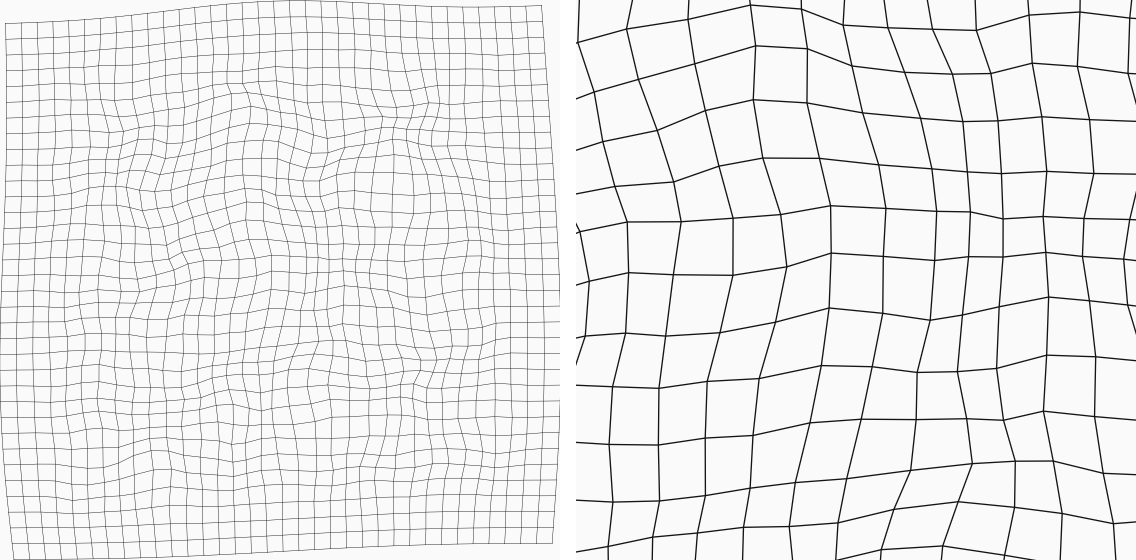
Left: the whole. Right: its middle third, enlarged.
A Shadertoy shader for this pattern:

```glsl
const float PI = 3.14159265;
const float CELLS = 34.0;

vec2 hashGradient(vec2 lattice) {
    vec3 h = fract(lattice.xyx * vec3(0.1031, 0.1030, 0.0973));
    h += dot(h, h.yzx + 33.33);
    float angle = 2.0 * PI * fract((h.x + h.y) * h.z);
    return vec2(cos(angle), sin(angle));
}

float gradientNoise(vec2 p) {
    vec2 i = floor(p), f = p - i;
    vec2 s = f * f * f * (f * (f * 6.0 - 15.0) + 10.0);
    float a = dot(hashGradient(i), f);
    float b = dot(hashGradient(i + vec2(1, 0)), f - vec2(1, 0));
    float c = dot(hashGradient(i + vec2(0, 1)), f - vec2(0, 1));
    float d = dot(hashGradient(i + vec2(1, 1)), f - vec2(1, 1));
    return mix(mix(a, b, s.x), mix(c, d, s.x), s.y);
}

vec2 noisePair(vec2 p) {
    return vec2(gradientNoise(p + 17.3), gradientNoise(p + vec2(61.7, 43.1)));
}

// Maps the unit sheet to the canvas: bowed borders, crumpled interior
vec2 warpSheet(vec2 g) {
    vec2 bow = sin(PI * g), wave = sin(2.0 * PI * g);
    float left = mix(0.025, 0.010, g.y) - 0.015 * bow.y - 0.008 * wave.y;
    float right = mix(0.986, 0.967, g.y) + 0.022 * bow.y + 0.003 * wave.y;
    float bottom = 0.001 + 0.029 * g.x - 0.004 * wave.x;
    float top = mix(0.958, 0.990, g.x) + 0.018 * bow.x - 0.006 * sin(3.0 * PI * g.x);
    vec2 inset = min(g, 1.0 - g);
    float crumple = smoothstep(0.02, 0.2, min(inset.x, inset.y));
    vec2 shift = 0.030 * noisePair(g * 6.3) + 0.013 * noisePair(g * 13.7 + 9.0);
    return vec2(mix(left, right, g.x), mix(bottom, top, g.y)) + crumple * shift;
}

float segmentDistance(vec2 p, vec2 a, vec2 b) {
    vec2 ab = b - a, ap = p - a;
    return length(ap - ab * clamp(dot(ap, ab) / dot(ab, ab), 0.0, 1.0));
}

// Share of a pixel covered by a hairline at the given distance
float lineCoverage(float dist, float pixel) {
    float halfWidth = 0.0004;
    float span = min(dist + halfWidth, 0.5 * pixel) - max(dist - halfWidth, -0.5 * pixel);
    return clamp(span / pixel, 0.0, 1.0);
}

void mainImage(out vec4 fragColor, in vec2 fragCoord) {
    float pixel = 1.0 / min(iResolution.x, iResolution.y);
    vec2 p = (fragCoord - 0.5 * iResolution.xy) * pixel + 0.5;

    // Invert the warp to find the cell under this point
    vec2 g = p;
    for (int k = 0; k < 4; k++) g += p - warpSheet(g);
    vec2 cell = floor(g * CELLS);

    // Straight segments between neighbouring grid vertices
    float rowDist = 1.0, columnDist = 1.0;
    for (int j = -1; j <= 1; j++) {
        for (int i = -1; i <= 1; i++) {
            vec2 id = cell + vec2(i, j);
            if (min(id.x, id.y) < 0.0 || max(id.x, id.y) > CELLS) continue;
            vec2 corner = warpSheet(id / CELLS);
            if (id.x < CELLS)
                rowDist = min(rowDist, segmentDistance(p, corner, warpSheet((id + vec2(1, 0)) / CELLS)));
            if (id.y < CELLS)
                columnDist = min(columnDist, segmentDistance(p, corner, warpSheet((id + vec2(0, 1)) / CELLS)));
        }
    }

    float paperShown = (1.0 - lineCoverage(rowDist, pixel)) * (1.0 - lineCoverage(columnDist, pixel));
    fragColor = vec4(vec3(mix(0.08, 0.98, paperShown)), 1.0);
}
```
